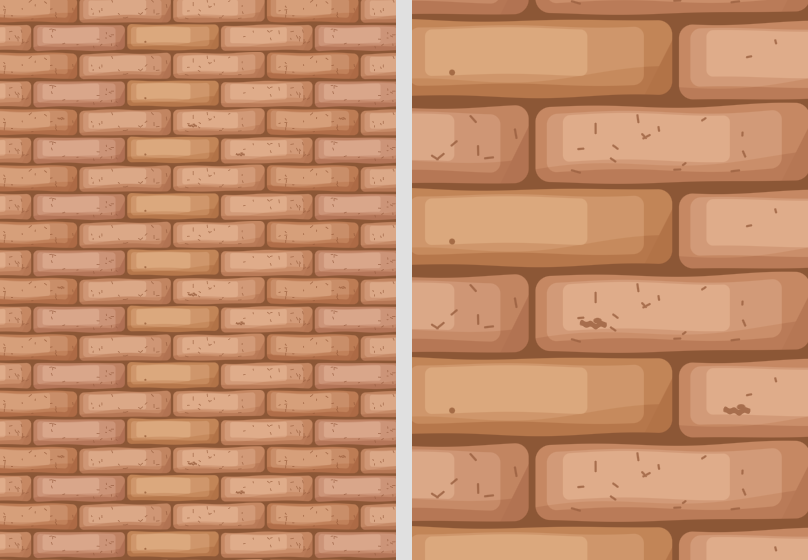
Left, the full canvas; right, a detail of the centre.
Give the GLSL for this texture, as a Shadertoy shader.

```glsl
// Running-bond wall of rounded clay bricks with layered flat shading, speckles and chips.

const float ROW_HEIGHT = 0.0503;    // fraction of canvas height
const float BRICK_ASPECT = 3.33;    // column pitch over row pitch
const vec3 MORTAR = vec3(0.55, 0.34, 0.21);
const vec3 SHADOW = vec3(0.70, 0.45, 0.31);
const vec3 RIM = vec3(0.76, 0.52, 0.37);
const vec3 PANEL = vec3(0.81, 0.59, 0.45);
const vec3 HIGHLIGHT = vec3(0.86, 0.66, 0.52);
const vec3 SPECK = vec3(0.61, 0.38, 0.25);

// Colour offsets: pink, golden, pale, rose, pale, orange
const vec3 TINTS[6] = vec3[6](
    vec3(-0.01, -0.01, 0.02), vec3(0.0, 0.0, -0.03), vec3(0.015, 0.015, 0.02),
    vec3(0.0, 0.0, 0.01), vec3(0.015, 0.015, 0.02), vec3(-0.02, -0.035, -0.04));

float hash(vec2 p) {
    vec3 q = fract(vec3(p.xyx) * 0.1031);
    q += dot(q, q.yzx + 33.33);
    return fract((q.x + q.y) * q.z);
}

float roundBox(vec2 p, vec2 halfSize, float radius) {
    vec2 d = abs(p) - halfSize + radius;
    return length(max(d, 0.0)) + min(max(d.x, d.y), 0.0) - radius;
}

float segment(vec2 p, vec2 halfSpan) {
    return length(p - halfSpan * clamp(dot(p, halfSpan) / dot(halfSpan, halfSpan), -1.0, 1.0));
}

float cover(float d, float px) {
    return clamp(0.5 - d / px, 0.0, 1.0);
}

// Small dashes scattered over the face, identical on bricks of one kind
float speckles(vec2 p, float kind, float px) {
    float mask = 0.0;
    for (int i = 0; i < 15; i++) {
        vec2 seed = vec2(float(i) + 3.0, kind * 7.0 + 1.0);
        vec2 center = vec2(hash(seed) - 0.45, hash(seed + 19.0) - 0.52) * vec2(2.7, 0.68);
        float angle = 2.4 * (hash(seed + 41.0) - 0.7);
        float size = mix(0.012, 0.055, hash(seed + 67.0));
        float d = segment(p - center, size * vec2(cos(angle), sin(angle))) - 0.013;
        mask = max(mask, cover(d, px));
    }
    return mask;
}

// Ragged flat chip with a small bump on top
float chip(vec2 p, float px) {
    float ragged = 0.012 * sin(p.x * 55.0) + 0.01 * sin(p.x * 23.0 + 1.0);
    float slab = roundBox(p + vec2(0.0, ragged), vec2(0.16, 0.035), 0.03);
    float bump = length((p - vec2(0.05, 0.045)) * vec2(0.7, 1.0)) - 0.035;
    return cover(min(slab, bump), px);
}

vec3 brick(vec2 p, float kind, float row, float px) {
    // Slight tilt, offset and waviness per kind
    float lean = hash(vec2(kind, 5.0)) - 0.5;
    float shift = hash(vec2(kind, 11.0)) - 0.5;
    p.y += 0.024 * lean * p.x + 0.05 * shift + 0.012 * sin(p.x * 2.3 + kind * 2.0);
    float taper = 0.012 * sin(p.x * 3.1 + kind);
    float body = roundBox(p, vec2(1.625, 0.45 + taper), 0.17);
    vec3 tint = TINTS[int(kind)];

    // Rim, then right-hand facet and lower shade
    vec3 color = RIM + tint;
    float facet = dot(p - vec2(1.46, -0.12), vec2(-0.89, 0.45));
    color = mix(color, SHADOW + tint, cover(facet, px));
    float wave = p.y + 0.22 + 0.045 * sin(p.x * 2.1 + kind * 1.7) - 0.05 * p.x;
    float shade = cover(wave, px);
    color = mix(color, SHADOW + tint, 0.75 * shade);

    // Broad panel, its shaded foot, and the bright patch
    float bend = 0.025 * sin(p.x * 2.7 + kind * 2.3);
    float panel = roundBox(p - vec2(-0.1, 0.035 + bend), vec2(1.39, 0.345), 0.12);
    vec3 panelColor = mix(PANEL, RIM + 0.01, 0.8 * shade) + tint;
    color = mix(color, panelColor, cover(panel, px));
    float reach = 0.1 * shift;
    float patchEdge = roundBox(p - vec2(-0.3 + reach, 0.08 + bend), vec2(1.0 + reach, 0.275), 0.08);
    vec3 patchColor = mix(HIGHLIGHT, PANEL + 0.015, 0.7 * shade) + tint;
    color = mix(color, patchColor, cover(patchEdge, px));

    // Wear: a lone pit on golden bricks, speckles on the rest
    float wear = kind == 1.0 ? cover(length(p - vec2(-0.98, -0.17)) - 0.035, px)
                             : speckles(p, kind, px);
    // Larger damage returns every sixth row
    float cycle = mod(row, 6.0);
    if ((kind == 2.0 && cycle == 2.0) || (kind == 4.0 && cycle == 3.0))
        wear = max(wear, chip(p - vec2(-0.94, -0.13), px));
    if (kind == 5.0 && cycle == 3.0)
        wear = max(wear, 0.8 * chip((p - vec2(1.05, 0.12)) * 1.3, px * 1.3));
    color = mix(color, SPECK + 0.5 * tint, 0.85 * wear);

    return mix(MORTAR, color, cover(body, px));
}

void mainImage(out vec4 fragColor, in vec2 fragCoord) {
    vec2 grid = fragCoord / (iResolution.y * ROW_HEIGHT);
    float px = 1.2 / (iResolution.y * ROW_HEIGHT);
    grid.y -= 0.043;
    float row = floor(grid.y);
    float parity = mod(row, 2.0);
    grid.x = grid.x / BRICK_ASPECT - 0.344 - 0.49 * parity;
    float kind = mod(floor(grid.x), 3.0) + 3.0 * parity;
    vec2 local = (fract(grid) - 0.5) * vec2(BRICK_ASPECT, 1.0);
    fragColor = vec4(brick(local, kind, row, px), 1.0);
}
```
